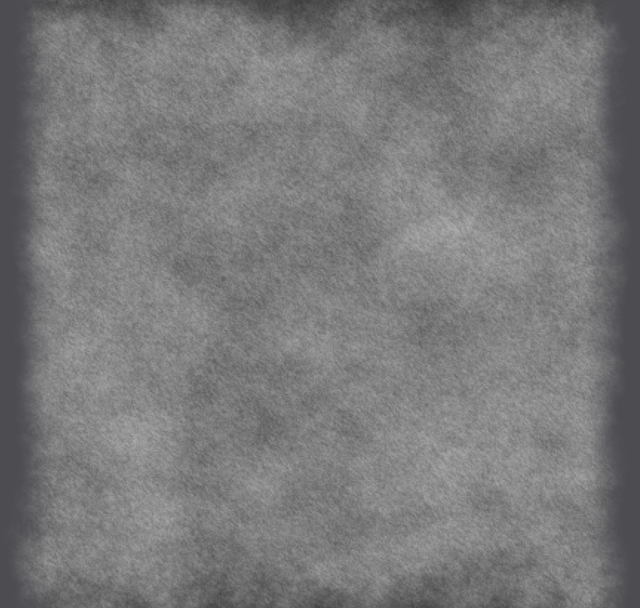
Give the GLSL for this texture, as a WebGL 2 fragment shader.

```glsl
#version 300 es
precision highp float;
// Worn grey paper: soft cloudy mottling under a fine fibrous grain.
// Layered value noise shades the sheet and also frays its dark borders;
// the left and right borders fade into a flat, slightly violet band.

uniform vec2 u_resolution;
out vec4 fragColor;

float hash(vec2 cell) {
    vec3 q = fract(vec3(cell.xyx) * 0.1031);
    q += dot(q, q.yzx + 33.33);
    return fract((q.x + q.y) * q.z);
}

// Smooth value noise, centred on zero.
float noise(vec2 p) {
    vec2 cell = floor(p);
    vec2 f = fract(p);
    f = f * f * (3.0 - 2.0 * f);
    float low = mix(hash(cell), hash(cell + vec2(1, 0)), f.x);
    float high = mix(hash(cell + vec2(0, 1)), hash(cell + vec2(1, 1)), f.x);
    return mix(low, high, f.y) - 0.5;
}

// Octaves are rotated against each other to hide the lattice.
float clouds(vec2 p) {
    mat2 turn = mat2(0.8, 0.6, -0.6, 0.8);
    float sum = 0.0;
    float amplitude = 1.0;
    for (int i = 0; i < 6; i++) {
        sum += amplitude * noise(p);
        p = turn * p * 1.97 + 17.3;
        amplitude *= 0.7;
    }
    return sum;
}

// Short crossing fibres plus small specks.
float grain(vec2 p) {
    vec2 a = mat2(0.8, 0.6, -0.6, 0.8) * p;
    vec2 b = mat2(0.8, -0.6, 0.6, 0.8) * p;
    float fibres = noise(a * vec2(130.0, 310.0)) + noise(b * vec2(310.0, 150.0) + 71.0);
    return 0.5 * fibres + 0.7 * noise(p * 410.0 + 9.0);
}

void main() {
    vec2 p = gl_FragCoord.xy / u_resolution.y;
    float width = u_resolution.x / u_resolution.y;
    float mottle = clouds(p * vec2(6.0, 7.0) + 3.7);
    float fray = clouds(p * 13.0 + 41.0);

    // Sheet tone with clouds and grain.
    float tone = 0.508 + 0.115 * mottle + 0.115 * grain(p);

    // Ragged smoky shading along the top and bottom.
    float edgeY = min(p.y, 1.0 - p.y);
    float openY = smoothstep(-0.055, 0.095, edgeY + 0.05 * fray + 0.02 * mottle);
    tone = mix(0.27 + 0.05 * mottle + 0.06 * grain(p), tone, openY);

    // Flat side bands with a softly frayed inner border.
    float edgeX = min(p.x, width - p.x);
    float openX = smoothstep(0.018, 0.095, edgeX + 0.018 * fray);
    vec3 band = vec3(0.302, 0.298, 0.317);
    fragColor = vec4(mix(band, vec3(tone), openX), 1.0);
}
```
